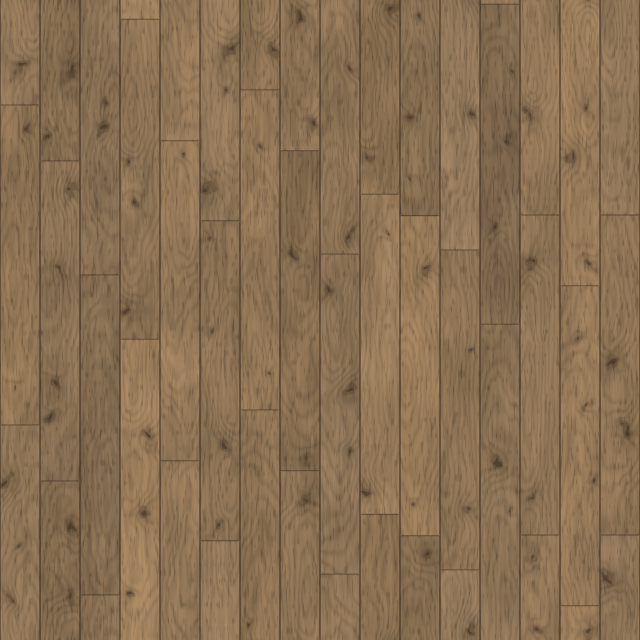
This texture is drawn by a WebGL 1 fragment shader. Its source:

```glsl
precision highp float;
uniform vec2 u_resolution;

const float COLUMNS = 16.0;
const float ROWS = 2.0;
const float PLANK_ASPECT = 8.0;       // plank length in plank widths
const float SEAM_HALF = 0.00095;      // half widths, in canvas units
const float JOINT_HALF = 0.00075;
const float SEAM_STRENGTH = 0.78;
const float JOINT_STRENGTH = 0.6;
const float TONE_RANGE = 0.17;
const float RING_COUNT = 8.0;
const float RING_DEPTH = 0.085;
const float FIBRE_DEPTH = 0.16;
const float PORE_DEPTH = 0.13;
const float CLOUD_DEPTH = 0.15;
const float KNOT_CHANCE = 0.5;
const vec3 OAK = vec3(0.55, 0.45, 0.338);
const vec3 HONEY = vec3(0.58, 0.465, 0.33);
const vec3 KNOT_COLOR = vec3(0.27, 0.20, 0.14);
const vec3 SEAM_COLOR = vec3(0.22, 0.165, 0.115);

// Height of the end joint in each column, as a fraction of plank length
const mat4 JOINTS = mat4(0.672, 0.497, 0.141, 0.940,
                         0.560, 0.310, 0.719, 0.529,
                         0.206, 0.393, 0.326, 0.219,
                         0.987, 0.328, 0.107, 0.328);

float hash(vec2 p) {
  return fract(sin(dot(p, vec2(12.9898, 78.233))) * 43758.5453);
}

float noise(vec2 p) {
  vec2 i = floor(p), f = fract(p);
  f = f * f * (3.0 - 2.0 * f);
  return mix(mix(hash(i), hash(i + vec2(1.0, 0.0)), f.x),
             mix(hash(i + vec2(0.0, 1.0)), hash(i + 1.0), f.x), f.y);
}

float jointOffset(float column) {
  float offset = 0.0;
  for (int r = 0; r < 4; r++)
    for (int c = 0; c < 4; c++)
      if (abs(column - float(r * 4 + c)) < 0.5) offset = JOINTS[r][c];
  return offset;
}

// Antialiased coverage of a line at distance d
float line(float d, float halfWidth, float pixel) {
  return clamp((halfWidth - d) / pixel + 0.5, 0.0, 1.0);
}

// x: dark core, y: soft halo, z: push on the growth rings
vec3 knots(vec2 p, vec2 id) {
  vec3 sum = vec3(0.0);
  vec2 ragged = vec2(noise(p * 7.0 + id * 5.3), noise(p * 6.0 + id * 9.1)) - 0.5;
  for (int i = 0; i < 4; i++) {
    vec2 seed = id + float(i) * vec2(17.3, 5.7);
    float present = step(hash(seed + 2.1), KNOT_CHANCE);
    vec2 center = vec2(0.7 * (hash(seed + 3.7) - 0.5),
                       (float(i) + 0.15 + 0.7 * hash(seed + 6.4)) * PLANK_ASPECT / 4.0);
    float radius = mix(0.05, 0.17, pow(hash(seed + 8.9), 1.5));
    vec2 q = p - center;
    q.x += q.y * (hash(seed + 4.2) - 0.5);
    float d = length((q + ragged * radius * 1.5) * vec2(1.0, 0.7)) / radius;
    float texture = 0.7 + 0.3 * sin(d * 9.0);
    sum += present * vec3((1.0 - smoothstep(0.25, 1.15, d)) * texture,
                          exp(-d * d * 0.3),
                          radius * exp(-dot(q, q) / (radius * radius * 9.0)));
  }
  return sum;
}

// Arched growth rings of a flat-sawn board
float growthRings(vec2 p, vec2 id, float push) {
  float heart = 0.7 * (hash(id + 1.3) - 0.5);
  float apex = PLANK_ASPECT * hash(id + 5.9);
  float slope = mix(0.10, 0.22, hash(id + 7.7));
  float warp = noise(p * vec2(2.0, 0.9) + id * 3.1) * 0.28
             + noise(p * vec2(7.0, 3.0) + id * 4.7) * 0.07;
  float radius = length(vec2(p.x - heart, (p.y - apex) * slope)) + warp + push * 2.0;
  float wave = 0.5 + 0.5 * sin(6.2832 * RING_COUNT * radius);
  return wave * wave - 0.375;
}

void main() {
  vec2 uv = gl_FragCoord.xy / u_resolution;
  vec2 pixel = 1.0 / u_resolution;

  // Plank layout
  float column = floor(uv.x * COLUMNS);
  float along = uv.y * ROWS - jointOffset(column);
  vec2 id = vec2(column, mod(floor(along), ROWS)) + 1.0;
  vec2 cell = vec2(fract(uv.x * COLUMNS) - 0.5, fract(along));
  vec2 p = cell * vec2(1.0, PLANK_ASPECT);
  vec2 grainP = p + id * vec2(3.7, 11.3);

  // Grain
  vec3 knot = knots(p, id);
  float rings = growthRings(p, id, knot.z);
  float bend = 0.12 * noise(grainP * vec2(1.5, 0.8)) + 0.3 * knot.z;
  vec2 fibreP = grainP + vec2(bend, 0.0);
  float fibre = 0.6 * noise(fibreP * vec2(16.0, 1.2)) + 0.4 * noise(fibreP * vec2(34.0, 4.0)) - 0.5;
  float pores = smoothstep(0.62, 0.95, noise(fibreP * vec2(30.0, 5.0) + 40.0));
  float cloud = noise(grainP * vec2(1.8, 0.8) + 20.0) - 0.5;

  // Shade of each plank
  float shade = 1.0 + TONE_RANGE * (hash(id + 9.4) - 0.5) + CLOUD_DEPTH * cloud
              + FIBRE_DEPTH * fibre - RING_DEPTH * rings - PORE_DEPTH * pores;
  vec3 color = mix(OAK, HONEY, 0.7 * hash(id + 12.6)) * shade;
  color *= 1.0 - 0.16 * min(knot.y, 1.0);
  color = mix(color, KNOT_COLOR, 0.75 * min(knot.x, 1.0));

  // Seams and end joints
  float seam = line((0.5 - abs(cell.x)) / COLUMNS, SEAM_HALF, pixel.x);
  float joint = line(min(cell.y, 1.0 - cell.y) / ROWS, JOINT_HALF, pixel.y);
  color = mix(color, SEAM_COLOR, max(seam * SEAM_STRENGTH, joint * JOINT_STRENGTH));
  gl_FragColor = vec4(color, 1.0);
}
```
